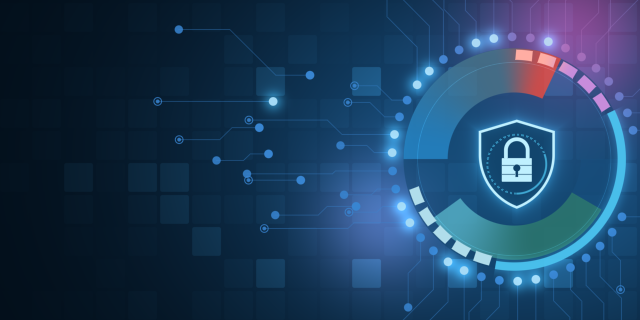
Reproduce this background procedurally as a WebGL 2 fragment shader.

```glsl
#version 300 es
precision highp float;
// A security dial on a navy circuit board: glows and a lattice of tiles, looped
// traces with one diagonal jog each, then polar sectors and dashes around a
// shield with a padlock, all from distance functions.
uniform vec2 u_resolution;
out vec4 fragColor;

#define DIAL_CENTER vec2(1.607, 0.503)
#define DIAL_RADIUS 0.346
#define HUB_RADIUS 0.208
#define PIN_RADIUS 0.382
#define PIN_STEP 8.6
#define TILE 0.1
#define DASH_STEP 12.9
#define NAVY vec3(0.008, 0.05, 0.09)
#define BLUE vec3(0.09, 0.31, 0.5)
#define DEEP vec3(0.06, 0.26, 0.41)
#define CYAN vec3(0.3, 0.78, 0.95)
#define PALE vec3(0.75, 0.94, 1.0)

float fill(float d) { return smoothstep(0.75, -0.75, d * u_resolution.y); }

float hash(vec2 p) {
  vec3 q = fract(p.xyx * vec3(0.1031, 0.103, 0.0973));
  q += dot(q, q.yzx + 33.33);
  return fract((q.x + q.y) * q.z);
}

float box(vec2 p, vec2 b) {
  vec2 d = abs(p) - b;
  return length(max(d, 0.0)) + min(max(d.x, d.y), 0.0);
}

float segment(vec2 p, vec2 a, vec2 b) {
  vec2 v = b - a;
  return length(p - a - v * clamp(dot(p - a, v) / dot(v, v), 0.0, 1.0));
}

float glow(vec2 p, float k) { return exp(-dot(p, p) * k); }

// Angular wedge in degrees
float wedge(float deg, float r, float mid, float span) {
  return fill(radians(abs(mod(deg - mid + 180.0, 360.0) - 180.0) - span) * r);
}

float band(float r, float inner, float outer) { return fill(max(inner - r, r - outer)); }

// Run, diagonal jog, run; a pin at the start and a port at the end
void trace(inout vec3 col, vec2 p, vec2 dir, float len, float jog, vec3 tint, float lit) {
  vec2 q = vec2(dot(p, dir), dot(p, abs(dir.yx)));
  float bend = (len - abs(jog)) * 0.4;
  vec2 a = vec2(bend, 0), b = vec2(bend + abs(jog) + 0.001, jog), end = vec2(len, jog);
  float line = min(segment(q, vec2(0), a), min(segment(q, a, b), segment(q, b, end)));
  col = mix(col, tint, 0.42 * fill(line - 0.0012));
  float port = length(q - end), hollow = min(port - 0.006, abs(port - 0.012) - 0.0015);
  float solid = step(0.5, hash(vec2(len, jog) * 97.0));
  col = mix(col, tint, 0.85 * fill(mix(hollow, port - 0.013, solid)));
  col += CYAN * lit * 0.4 * glow(q, 1100.0);
  col = mix(col, mix(tint, PALE, lit * 0.8), fill(length(q) - 0.0135));
}

// Rounded tiles, brighter along a diagonal and at lattice corners
float tiles(vec2 p) {
  vec2 g = (p + 0.0045) / TILE, c = floor(g);
  bool diagonal = c.x + c.y == 8.0 && abs(c.x - 5.0) < 1.5;
  bool corner = mod(c.x, 3.0) == 2.0 && mod(c.y, 3.0) == 1.0 && (c.y == 4.0) == (c.x < 7.0);
  float shade = diagonal || corner ? 0.8 : 0.3 * pow(hash(c + 7.0), 2.0);
  return shade * fill(box((fract(g) - 0.5) * TILE, vec2(0.038)) - 0.007);
}

void circuits(inout vec3 col, vec2 p, float warm) {
  vec3 tint = mix(vec3(0.22, 0.52, 0.82), vec3(0.68, 0.42, 0.72), warm);
  // Pins around the dial
  for (int i = -19; i <= 18; i++) {
    float n = float(i), a = radians(177.0 + n * PIN_STEP), h = hash(vec2(n, 3));
    vec2 ray = vec2(cos(a), sin(a)), dir = vec2(0, sign(ray.y));
    float len = 0.16 + 0.4 * h, jog = sign(ray.x) * (0.02 + 0.13 * h);
    if (abs(ray.x) > 0.82) {
      dir = vec2(sign(ray.x), 0);
      len = 0.26 + 0.195 * cos(2.1 * (abs(n) - 1.0));
      jog = 0.045 * clamp(0.5 - 0.7 * n, -0.4, 1.0);
    }
    float lit = step(mod(n + 1.0, 4.0), 1.5) * step(abs(n), 12.0);
    trace(col, p - DIAL_CENTER - PIN_RADIUS * ray, dir, len, jog, tint, lit);
  }
  // Outer rows on the left
  for (int i = 0; i < 6; i++) {
    float k = float(i), jog = 0.0085 * (k - 1.0) * (k - 4.0) * (4.2 - k);
    vec2 start = vec2(0.81 + 0.036 * (k - 2.1) * (k - 2.1), 0.765 - 0.082 * k);
    trace(col, p - start, vec2(-1, 0), 0.28 + 0.13 * cos(0.9 * k), jog, tint, float(i == 1));
  }
}

void dial(inout vec3 col, vec2 q) {
  float r = length(q), deg = mod(degrees(atan(q.y, q.x)) + 360.0, 360.0);
  col = mix(col, DEEP, 0.5 * fill(r - DIAL_RADIUS));
  // Sectors
  vec3 upper = mix(vec3(0.3, 0.46, 0.54), vec3(0.15, 0.54, 0.8), smoothstep(105.0, 175.0, deg));
  upper = mix(upper, vec3(0.95, 0.3, 0.24), smoothstep(102.0, 70.0, deg));
  vec3 lower = mix(vec3(0.34, 0.7, 0.78), vec3(0.18, 0.48, 0.43), smoothstep(225.0, 285.0, deg));
  col = mix(col, upper, 0.78 * band(r, HUB_RADIUS, DIAL_RADIUS) * wedge(deg, r, 122.5, 57.5));
  col = mix(col, lower, 0.8 * band(r, HUB_RADIUS, 0.315) * wedge(deg, r, 273.0, 57.0));
  col = mix(col, BLUE, 0.5 * band(r, HUB_RADIUS, 0.325) * wedge(deg, r, 345.0, 15.0));
  // Hairline, rim and dashes
  col += 0.13 * CYAN * fill(abs(r - 0.302) - 0.001);
  float rim = wedge(deg, r, 323.0, 63.0);
  col += CYAN * 0.2 * rim * exp(-pow(abs(r - 0.337) * 40.0, 2.0));
  col = mix(col, CYAN, 0.9 * rim * band(r, 0.323, 0.349));
  float along = abs(fract((deg - 33.0) / DASH_STEP + 0.5) - 0.5) * DASH_STEP;
  float dash = fill(max(radians(along) * r - 0.026, abs(r - 0.326) - 0.016));
  vec3 warm = mix(vec3(0.78, 0.55, 0.86), vec3(1, 0.68, 0.64), smoothstep(55.0, 75.0, deg));
  col = mix(col, warm, dash * wedge(deg, r, 59.0, 32.5));
  col = mix(col, PALE * 0.92, dash * wedge(deg, r, 226.5, 32.5));
}

void shield(inout vec3 col, vec2 q) {
  float x = abs(q.x), r = length(q), deg = degrees(atan(q.y, q.x));
  float side = q.y < 0.03 ? length(vec2(x + 0.061, q.y - 0.03)) - 0.176 : x - 0.115;
  float d = max(side, (q.y - 0.135 + 0.3 * x) * 0.95);
  col += CYAN * 0.3 * exp(-abs(d) * 55.0);
  col = mix(col, DEEP, 0.75 * fill(d));
  col = mix(col, PALE, fill(abs(d) - 0.004));
  // Orbit, solid at lower right
  float orbit = max(wedge(deg, r, -35.0, 55.0), 0.7 * step(0.45, fract(deg / 9.0)));
  col = mix(col, CYAN, 0.75 * orbit * fill(abs(r - 0.092) - 0.003));
  // Padlock
  vec2 s = q - vec2(0, 0.044), b = q + vec2(0, 0.018);
  float shackle = s.y > 0.0 ? abs(length(s) - 0.034) : box(vec2(x - 0.034, s.y + 0.02), vec2(0, 0.02));
  float body = box(b, vec2(0.044, 0.034)) - 0.003;
  col = mix(col, PALE, fill(min(shackle - 0.006, body)));
  float stripe = fill(max(body, abs(abs(b.y) - 0.014) - 0.0015));
  float hole = min(length(b - vec2(0, 0.006)) - 0.011, box(b + vec2(0, 0.01), vec2(0.004, 0.012)));
  col = mix(col, DEEP, max(stripe * 0.6, fill(hole)));
}

void main() {
  vec2 p = gl_FragCoord.xy / u_resolution.y, q = p - DIAL_CENTER;
  float light = glow(q * vec2(0.75, 1), 2.0), warm = glow(p - vec2(1.79, 0.9), 14.0);
  vec3 col = mix(NAVY, BLUE, light);
  col += vec3(0.07, 0.17, 0.22) * tiles(p) * (0.15 + light);
  col += vec3(0.46, 0.07, 0.22) * warm + vec3(0.22, 0.19, 0.3) * glow(p - vec2(1.19, 0.31), 28.0);
  circuits(col, p, warm);
  dial(col, q);
  shield(col, p - vec2(1.615, 0.487));
  fragColor = vec4(col, 1);
}
```
